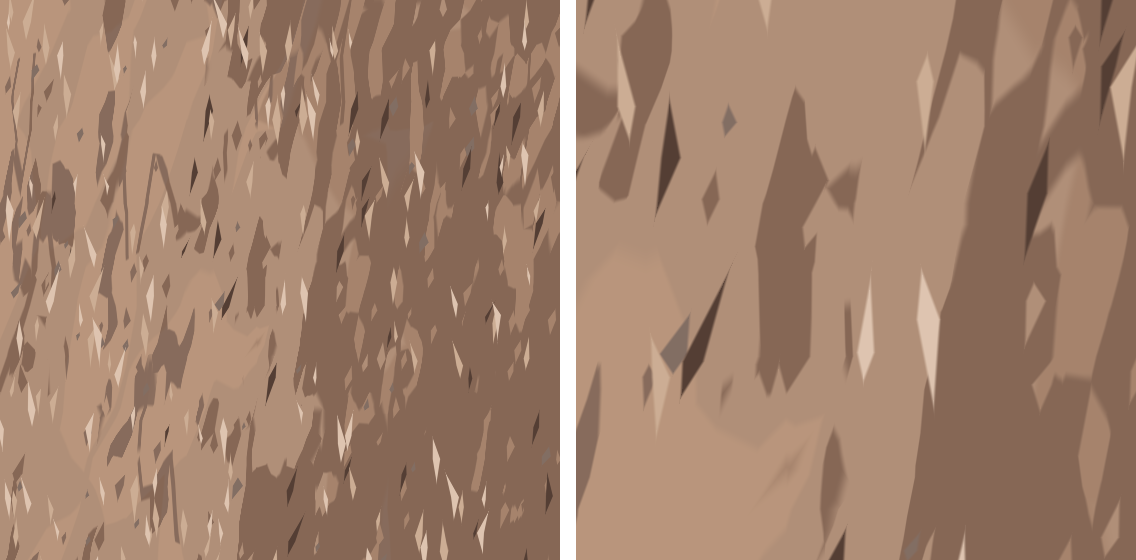
Left: the whole. Right: its middle third, enlarged.
Reproduce this texture procedurally as a three.js fragment shader.

```glsl
// Rough tree bark: flat angular plates, dark crevices and slender light and dark chips.
#define PLATE_FREQ vec2(31.0, 7.5)
#define CHIP_FREQ vec2(62.0, 19.0)
#define CRACK_FREQ vec2(25.0, 3.5)
#define SLIVER_GRID vec2(26.0, 11.0)
#define SHARD_GRID vec2(36.0, 20.0)
#define EDGE 0.0012
#define FIELD_EDGE 0.014

varying vec2 vUv;

float hash(vec2 p) {
  vec3 q = fract(p.xyx * 0.1031);
  q += dot(q, q.yzx + 33.33);
  return fract((q.x + q.y) * q.z);
}

// Value noise on triangles: its contours are straight-sided.
float facetNoise(vec2 p) {
  vec2 i = floor(p), f = p - i;
  float a = hash(i), d = hash(i + 1.0);
  if (f.x > f.y) {
    float b = hash(i + vec2(1.0, 0.0));
    return a + (b - a) * f.x + (d - b) * f.y;
  }
  float c = hash(i + vec2(0.0, 1.0));
  return a + (c - a) * f.y + (d - c) * f.x;
}

// Scattered lopsided diamonds; density runs from left to right.
float slivers(vec2 p, vec2 grid, vec2 size, vec2 density, float lean, float seed) {
  vec2 cell = floor(p * grid);
  float cover = 0.0;
  for (int y = -1; y <= 1; y++) {
    for (int x = -1; x <= 1; x++) {
      vec2 id = cell + vec2(float(x), float(y));
      vec2 key = id + seed;
      vec2 center = (id + vec2(hash(key + 7.0), hash(key + 19.0))) / grid;
      float present = step(hash(key), mix(density.x, density.y, center.x));
      vec2 q = p - center;
      float scale = mix(0.45, 1.3, hash(key + 31.0));
      float bend = hash(key + 43.0) - 0.5;
      q.x -= q.y * (lean + 0.35 * bend) + bend * 0.35 * abs(q.y);
      float side = mix(0.5, 1.5, hash(key + 57.0));
      float tip = mix(0.5, 1.4, hash(key + 71.0));
      float w = size.x * scale * (q.x > 0.0 ? side : 2.0 - side);
      float h = size.y * scale * (q.y > 0.0 ? tip : 1.9 - tip);
      float d = (abs(q.x) / w + abs(q.y) / h - 1.0) * w;
      cover = max(cover, present * (1.0 - smoothstep(-EDGE, EDGE, d)));
    }
  }
  return cover;
}

// Share of raised bark: lit from the left, worn dark at the lower right.
float raisedBias(vec2 p) {
  float bias = mix(0.105, -0.075, smoothstep(0.0, 1.0, p.x));
  bias -= 0.17 * smoothstep(0.4, 0.75, p.x) * (1.0 - smoothstep(0.2, 0.6, p.y));
  vec2 smoothPlate = (p - vec2(0.36, 0.68)) / vec2(0.09, 0.3);
  return bias + 0.17 * exp(-dot(smoothPlate, smoothPlate));
}

float raised(float field) {
  return smoothstep(-FIELD_EDGE, FIELD_EDGE, field);
}

void main() {
  vec2 p = vUv;

  // Kinked grain
  vec2 grain = p;
  grain.x += 0.018 * (facetNoise(p * vec2(8.0, 11.0)) - 0.5);
  grain.y += 0.07 * facetNoise(p * vec2(24.0, 4.0) + 5.0);

  // Plates and crevices
  float plate = facetNoise(grain * PLATE_FREQ);
  float chip = facetNoise(grain * CHIP_FREQ + 40.0);
  float field = 0.58 * plate + 0.34 * chip - 0.46 + raisedBias(p);
  float crack = abs(facetNoise(grain * CRACK_FREQ + 80.0) - 0.5);
  float crackGate = facetNoise(grain * vec2(9.0, 6.0) + 120.0) - 0.5;
  float seam = (1.0 - smoothstep(0.025, 0.05, crack)) * raised(crackGate);
  float top = raised(field) * (1.0 - seam);

  // Flat tones of the crevices and plates
  float patchTone = facetNoise(grain * vec2(13.0, 5.0) + 160.0);
  float warmth = raised(patchTone - 0.38 - 0.75 * p.x);
  vec3 crevice = mix(vec3(0.525, 0.405, 0.335), vec3(0.53, 0.42, 0.36), warmth);
  vec3 plateTone = mix(vec3(0.69, 0.56, 0.47), vec3(0.725, 0.585, 0.485), warmth);
  float shade = raised(p.x - 0.62 + 0.5 * (patchTone - 0.5));
  plateTone = mix(plateTone, vec3(0.65, 0.515, 0.425), shade);
  vec3 color = mix(crevice, plateTone, top);

  // Small shards break up both tones
  float darkShard = slivers(p, SHARD_GRID, vec2(0.007, 0.022), vec2(0.12, 0.1), 0.15, 200.0);
  color = mix(color, crevice, darkShard);
  float lightShard = slivers(p, SHARD_GRID, vec2(0.006, 0.02), vec2(0.15, 0.13), 0.2, 300.0);
  color = mix(color, plateTone, lightShard);
  float greyShard = slivers(p, SHARD_GRID, vec2(0.007, 0.016), vec2(0.06, 0.02), 0.3, 400.0);
  color = mix(color, vec3(0.51, 0.43, 0.39), greyShard);

  // Deep gaps and lit edges
  float gap = slivers(p, SLIVER_GRID, vec2(0.0055, 0.034), vec2(0.1, 0.17), 0.2, 500.0);
  color = mix(color, vec3(0.33, 0.245, 0.205), gap);
  float tan = slivers(p, SLIVER_GRID, vec2(0.006, 0.035), vec2(0.34, 0.1), 0.02, 600.0);
  color = mix(color, vec3(0.80, 0.68, 0.58), tan);
  float glint = slivers(p, SLIVER_GRID, vec2(0.0055, 0.034), vec2(0.32, 0.1), -0.03, 700.0);
  color = mix(color, vec3(0.87, 0.77, 0.69), glint);

  gl_FragColor = vec4(color, 1.0);
}
```
